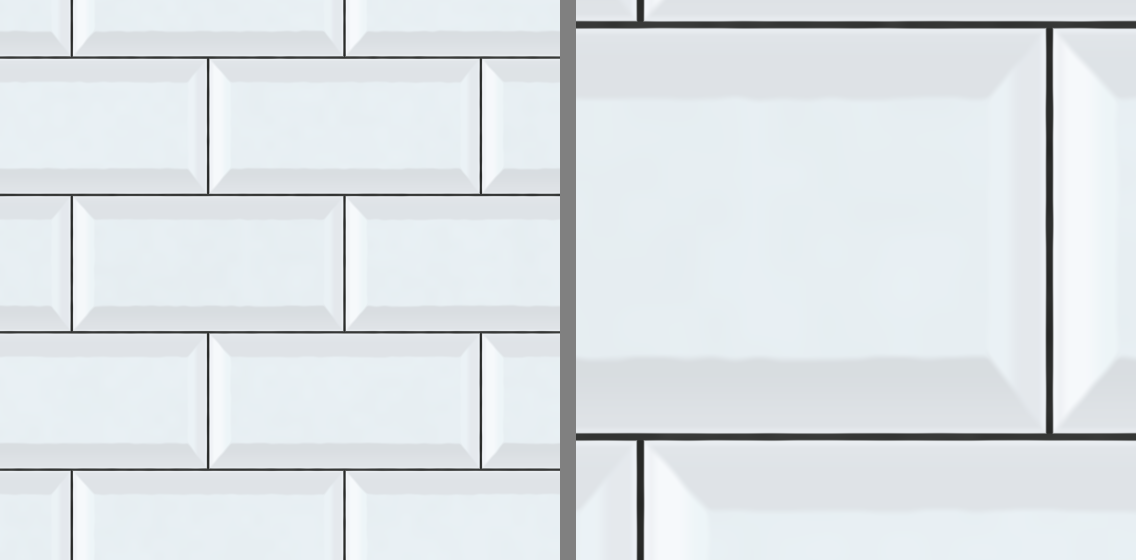
Left, the full canvas; right, a detail of the centre.
Reproduce this pattern procedurally as a Shadertoy shader.

```glsl
float hash(vec2 p) {
    vec3 q = fract(vec3(p.xyx) * 0.1031);
    q += dot(q, q.yzx + 33.33);
    return fract((q.x + q.y) * q.z);
}

float noise(vec2 p) {
    vec2 i = floor(p), f = fract(p);
    f = f * f * (3.0 - 2.0 * f);
    return mix(mix(hash(i), hash(i + vec2(1, 0)), f.x),
               mix(hash(i + vec2(0, 1)), hash(i + vec2(1, 1)), f.x), f.y);
}

// Glazed tile with four bevels; p is measured from its lower left corner
vec3 bevelledTile(vec2 p, vec2 size, vec2 seed) {
    // Each distance reaches 1 where its bevel meets the flat face
    float wobble = 0.05 * (noise(p * 70.0 + seed * 17.0) - 0.5);
    float left = p.x / 0.041, right = (size.x - p.x) / 0.037;
    float bottom = p.y / 0.048, top = (size.y - p.y) / 0.045;
    float side = min(left, right), level = min(bottom, top);
    float depth = min(side, level) + wobble;

    // Bright left bevel, with a white band near the rim
    vec3 leftColor = mix(vec3(0.925, 0.935, 0.95), vec3(0.965, 0.975, 0.985), smoothstep(0.08, 0.3, left));
    leftColor = mix(leftColor, vec3(0.93, 0.96, 0.97), smoothstep(0.5, 0.85, left));

    // Right bevel turns from grey at the rim to pale blue
    vec3 rightColor = mix(vec3(0.895, 0.912, 0.93), vec3(0.922, 0.948, 0.962), smoothstep(0.45, 0.75, right));

    // Shaded bevels above and below
    vec3 topColor = mix(vec3(0.885, 0.9, 0.915), vec3(0.872, 0.89, 0.905), smoothstep(0.0, 0.5, top));
    vec3 bottomColor = mix(vec3(0.875, 0.89, 0.905), vec3(0.85, 0.868, 0.882), smoothstep(0.1, 0.85, bottom));

    vec3 sideColor = left < right ? leftColor : rightColor;
    vec3 levelColor = bottom < top ? bottomColor : topColor;
    vec3 bevel = mix(levelColor, sideColor, smoothstep(-0.09, 0.09, level - side + wobble));

    // Flat face with faint clouding in the glaze
    vec3 face = vec3(0.908, 0.937, 0.952);
    face += 0.008 * (noise(p * 45.0 + seed * 31.0) - 0.5);
    face += 0.006 * (noise(p * 12.0 + seed * 7.0) - 0.5);
    vec3 color = mix(bevel, face, smoothstep(0.92, 1.04, depth));

    // Thin highlight along the rim
    float rim = min(min(p.x, size.x - p.x), min(p.y, size.y - p.y));
    return color + 0.03 * (1.0 - smoothstep(0.003, 0.007, rim));
}

void mainImage(out vec4 fragColor, in vec2 fragCoord) {
    vec2 uv = fragCoord / iResolution.y;
    float pixel = 1.0 / iResolution.y;
    vec2 size = vec2(0.487, 0.2453);

    // Running bond: alternate rows shift by half a tile
    vec2 grid = uv - vec2(0.3717, 0.1613);
    float row = floor(grid.y / size.y);
    grid.x += 0.5 * size.x * mod(row, 2.0);
    vec2 cell = floor(grid / size);
    vec2 p = grid - cell * size;
    vec3 color = bevelledTile(p, size, cell + 8.0);
    color += 0.006 * (hash(cell + 20.0) - 0.5);

    // Dark joints, slightly uneven in width and tone
    vec2 joint = min(p, size - p);
    float halfWidth = 0.0021 + 0.0003 * (noise(uv * 60.0) - 0.5);
    float soft = max(0.0007, 0.75 * pixel);
    vec2 line = 1.0 - smoothstep(halfWidth - soft, halfWidth + soft, joint);
    vec3 grout = mix(vec3(0.16, 0.165, 0.16), vec3(0.21, 0.215, 0.21), line.y);
    grout += 0.04 * (noise(uv * 90.0 + 5.0) - 0.5);
    color = mix(color, grout, max(line.x, line.y));

    fragColor = vec4(clamp(color, 0.0, 1.0), 1.0);
}
```
